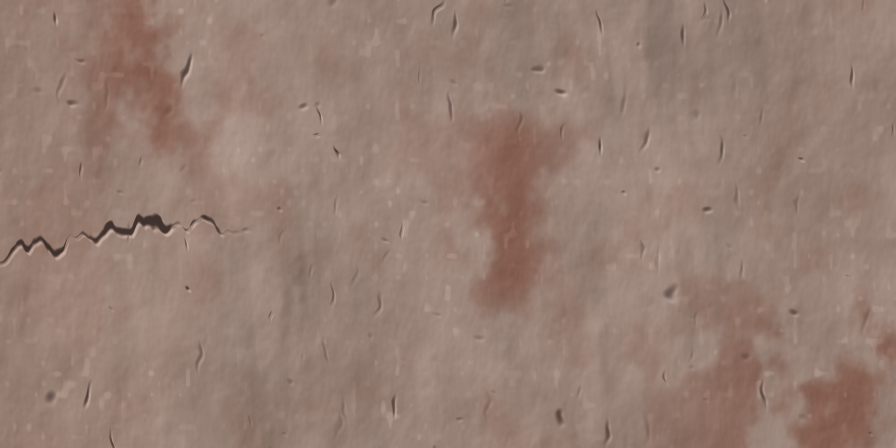
This texture is drawn by a Shadertoy shader. Its source:

```glsl
// Weathered taupe plaster with grey vertical stains, rust blotches, scars and a broken crack.

float hash(vec2 p) {
    return fract(sin(dot(p, vec2(127.1, 311.7))) * 43758.5453);
}

float noise(vec2 p) {
    vec2 i = floor(p), f = fract(p);
    f = f * f * (3.0 - 2.0 * f);
    return mix(mix(hash(i), hash(i + vec2(1, 0)), f.x),
               mix(hash(i + vec2(0, 1)), hash(i + vec2(1, 1)), f.x), f.y);
}

float fbm(vec2 p) {
    float sum = 0.0, amp = 0.53;
    for (int i = 0; i < 4; i++) {
        sum += amp * noise(p);
        p = mat2(1.6, 1.2, -1.2, 1.6) * p + 5.3;
        amp *= 0.5;
    }
    return sum;
}

float bell(float x, float center, float width) {
    float d = (x - center) / width;
    return exp(-d * d);
}

// Columns where the wall is most worn
float wear(vec2 p) {
    float left = bell(p.x, 0.66, 0.13) * smoothstep(0.62, 0.42, p.y);
    float top = bell(p.x, 1.4, 0.28) * smoothstep(0.6, 0.85, p.y);
    float low = bell(p.x, 1.45, 0.22) * smoothstep(0.6, 0.4, p.y);
    return clamp(left + top + 0.8 * low, 0.0, 1.0);
}

// Scattered scars, one at most per cell, denser where worn
float marks(vec2 p, vec2 cell, vec2 size, float density, float wornDensity) {
    float depth = 0.0;
    p += 0.016 * (vec2(noise(p * 38.0), noise(p * 38.0 + 9.0)) - 0.5);
    for (int j = -1; j <= 1; j++)
    for (int i = -1; i <= 1; i++) {
        vec2 id = floor(p / cell) + vec2(i, j);
        vec2 center = (id + vec2(hash(id + 7.3), hash(id + 3.1))) * cell;
        float present = step(hash(id + 1.7), density + wornDensity * wear(center));
        vec2 q = p - center;
        q.x -= q.y * 0.5 * (hash(id + 5.9) - 0.3);
        q /= size * mix(0.5, 1.3, hash(id + 2.3));
        float strength = mix(0.2, 0.85, pow(hash(id + 8.8), 2.0));
        depth = max(depth, present * strength * smoothstep(1.0, 0.1, length(q)));
    }
    return depth;
}

// Jagged, interrupted crack rising from the left edge
float crack(vec2 p) {
    float path = 0.52 - 0.23 * abs(p.x - 0.39)
               + 0.045 * (noise(vec2(p.x * 24.0, 3.0)) - 0.5)
               + 0.025 * (noise(vec2(p.x * 65.0, 8.0)) - 0.5);
    float width = 0.022 * (noise(vec2(p.x * 17.0, 1.0)) - 0.3)
                + 0.008 * (noise(p * 70.0) - 0.5);
    float reach = smoothstep(0.58, 0.45, p.x);
    return reach * smoothstep(0.005, -0.005, abs(p.y - path) - width);
}

float carving(vec2 p) {
    float scars = marks(p, vec2(0.085, 0.12), vec2(0.006, 0.036), 0.22, 0.45);
    float chips = marks(p + 4.0, vec2(0.13, 0.11), vec2(0.013, 0.008), 0.3, 0.1);
    float knots = marks(p + 9.0, vec2(0.3, 0.28), vec2(0.014, 0.02), 0.45, 0.0);
    return max(max(scars, 0.8 * chips), max(knots, crack(p)));
}

float relief(vec2 p) {
    return fbm(p * vec2(24.0, 16.0) + 2.0);
}

void mainImage(out vec4 fragColor, in vec2 fragCoord) {
    vec2 p = fragCoord / iResolution.y;

    // Mottled plaster
    float mottle = fbm(p * vec2(4.0, 3.0)) - 0.5;
    float grain = fbm(p * vec2(19.0, 11.0) + 30.0) - 0.5;
    vec3 plaster = vec3(0.607, 0.519, 0.477) + 0.13 * mottle + 0.07 * grain;
    plaster += vec3(0.008, 0.0, -0.004) * smoothstep(0.8, 0.0, p.x);

    // Grey stains drawn out vertically
    float streak = smoothstep(0.38, 0.72, fbm(p * vec2(15.0, 3.2) + 12.0));
    float stain = streak * (0.2 + 0.8 * wear(p));
    vec3 color = mix(plaster, vec3(0.46, 0.395, 0.355), 0.55 * stain);

    // Rust, gathered in a few columns and the lower right
    float rustZone = bell(p.x, 0.33, 0.13) * smoothstep(0.55, 0.75, p.y)
                   + bell(p.x, 1.14, 0.1) * smoothstep(0.25, 0.4, p.y) * smoothstep(0.85, 0.65, p.y)
                   + bell(p.x, 1.85, 0.28) * smoothstep(0.45, 0.2, p.y);
    float rust = smoothstep(0.5, 0.78, fbm(p * vec2(11.0, 9.0) + 50.0) + 0.15 * rustZone);
    color = mix(color, vec3(0.47, 0.29, 0.23), 0.65 * rust * (0.25 + 0.75 * min(rustZone, 1.0)));

    // Raking light on the surface and on the lips of the scars
    vec2 toLight = vec2(-0.005, 0.007);
    float depth = carving(p);
    float lip = max(carving(p + toLight) - depth, 0.0);
    color += 0.16 * (relief(p) - relief(p + toLight));
    color += vec3(0.17, 0.16, 0.15) * lip;

    // Pale flecks and dark hollows
    float fleck = smoothstep(0.76, 0.95, noise(p * vec2(62.0, 42.0))) * noise(p * 7.0 + 20.0);
    color += 0.07 * fleck;
    color = mix(color, vec3(0.19, 0.14, 0.13), 0.85 * depth);

    fragColor = vec4(color, 1.0);
}
```
